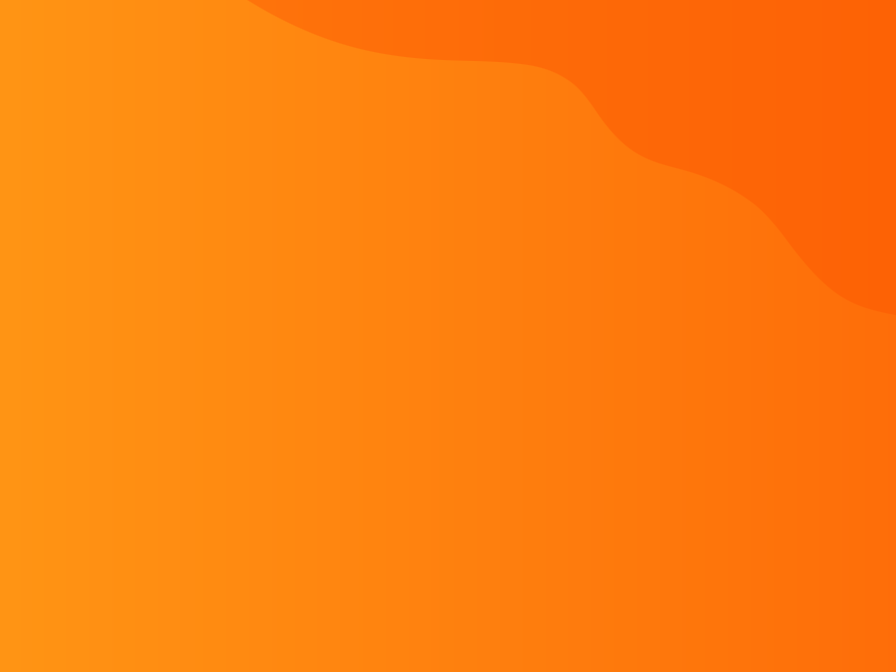
This background is drawn by a Shadertoy shader. Its source:

```glsl
// Draws an orange horizontal gradient with a deeper wavy shape in the upper right corner.

// Depth of the wave below the top edge, as a smooth cubic curve through knots.
float waveDepth(float x) {
    // Each knot holds position, depth and slope.
    vec3 knots[12] = vec3[12](
        vec3(0.276, 0.000, 0.83), vec3(0.391, 0.069, 0.37),
        vec3(0.508, 0.090, 0.04), vec3(0.573, 0.094, 0.13),
        vec3(0.638, 0.123, 1.00), vec3(0.665, 0.165, 2.00),
        vec3(0.697, 0.215, 1.13), vec3(0.768, 0.255, 0.40),
        vec3(0.840, 0.302, 1.00), vec3(0.879, 0.359, 1.80),
        vec3(0.931, 0.434, 1.00), vec3(1.000, 0.469, 0.27));

    float depth = (x - knots[0].x) * knots[0].z;
    for (int i = 0; i < 11; i++) {
        vec3 a = knots[i], b = knots[i + 1];
        if (x >= a.x) {
            float span = b.x - a.x;
            float t = clamp((x - a.x) / span, 0.0, 1.0);
            float s = 1.0 - t;
            depth = s * s * ((1.0 + 2.0 * t) * a.y + t * span * a.z)
                  + t * t * ((3.0 - 2.0 * t) * b.y - s * span * b.z);
        }
    }
    return depth;
}

void mainImage(out vec4 fragColor, in vec2 fragCoord) {
    vec2 uv = fragCoord / iResolution.xy;

    // Amber to orange background, and the redder gradient of the wave
    vec3 background = mix(vec3(1.0, 0.582, 0.078), vec3(0.996, 0.428, 0.035), uv.x);
    vec3 wave = mix(vec3(1.0, 0.530, 0.070), vec3(0.992, 0.384, 0.020), sqrt(uv.x));

    // Smooth edge, one pixel wide
    float inside = uv.y - 1.0 + waveDepth(uv.x);
    float coverage = clamp(inside / fwidth(inside) + 0.5, 0.0, 1.0);

    fragColor = vec4(mix(background, wave, coverage), 1.0);
}
```
